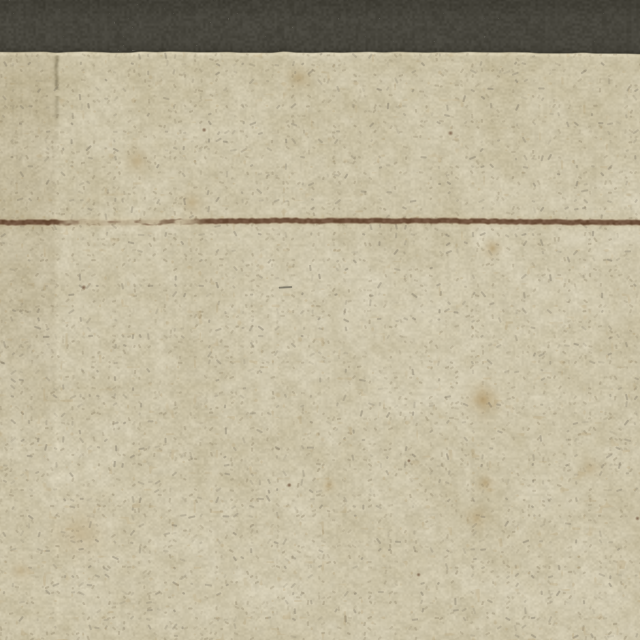
Give the GLSL for this texture, as a Shadertoy shader.

```glsl
// Aged, foxed paper sheet with a worn brown ruled line below a dark backing strip.
#define EDGE_Y 0.9185
#define RULE_Y 0.6525
#define RULE_HALF 0.0037
#define FOLD_X 0.090
#define GRAIN 0.085
#define MOTTLE 0.075
#define PAPER vec3(0.802, 0.768, 0.663)
#define OCHRE vec3(0.660, 0.550, 0.360)
#define INK vec3(0.400, 0.285, 0.205)
#define BACKING vec3(0.282, 0.274, 0.240)

// Foxing: centre, radius, strength
const vec4 STAINS[11] = vec4[11](
    vec4(0.755, 0.375, 0.020, 0.65), vec4(0.769, 0.612, 0.012, 0.50),
    vec4(0.759, 0.245, 0.011, 0.45), vec4(0.745, 0.190, 0.015, 0.35),
    vec4(0.514, 0.242, 0.009, 0.45), vec4(0.467, 0.878, 0.015, 0.40),
    vec4(0.215, 0.748, 0.015, 0.38), vec4(0.300, 0.684, 0.016, 0.35),
    vec4(0.922, 0.268, 0.014, 0.28), vec4(0.125, 0.166, 0.036, 0.27),
    vec4(0.033, 0.108, 0.014, 0.32));

// Small dark specks: centre, radius
const vec3 SPECKS[7] = vec3[7](
    vec3(0.131, 0.551, 0.0032), vec3(0.319, 0.797, 0.0030),
    vec3(0.452, 0.242, 0.0028), vec3(0.654, 0.102, 0.0026),
    vec3(0.996, 0.190, 0.0028), vec3(0.639, 0.280, 0.0022),
    vec3(0.704, 0.792, 0.0035));

float hash(vec2 p) {
    return fract(sin(dot(p, vec2(127.1, 311.7))) * 43758.5453);
}

float noise(vec2 p) {
    vec2 i = floor(p), f = fract(p);
    f = f * f * (3.0 - 2.0 * f);
    return mix(mix(hash(i), hash(i + vec2(1, 0)), f.x),
               mix(hash(i + vec2(0, 1)), hash(i + vec2(1, 1)), f.x), f.y);
}

float fbm(vec2 p) {
    float sum = 0.0, amp = 0.5;
    for (int i = 0; i < 5; i++) {
        sum += amp * noise(p);
        p = mat2(1.6, 1.2, -1.2, 1.6) * p + 7.3;
        amp *= 0.5;
    }
    return sum;
}

float segment(vec2 p, vec2 halfLine) {
    return length(p - halfLine * clamp(dot(p, halfLine) / dot(halfLine, halfLine), -1.0, 1.0));
}

// Sparse, randomly turned fibres, one per occupied cell
float fibres(vec2 uv, float cells, float density, float px) {
    vec2 id = floor(uv * cells);
    float angle = 6.2832 * hash(id + 3.1);
    vec2 centre = 0.35 + 0.3 * vec2(hash(id + 11.0), hash(id + 23.0));
    vec2 halfLine = vec2(cos(angle), sin(angle)) * mix(0.04, 0.3, hash(id + 31.0));
    float d = segment(fract(uv * cells) - centre, halfLine) / cells;
    float cover = 1.0 - smoothstep(0.0004, 0.0012 + px, d);
    return cover * step(1.0 - density, hash(id)) * mix(0.3, 1.0, hash(id + 47.0));
}

vec3 paper(vec2 uv, float px) {
    vec3 col = PAPER + MOTTLE * (fbm(uv * 13.0) - 0.48) * vec3(0.8, 0.9, 1.15);
    col += MOTTLE * (fbm(uv * 48.0 + 20.0) - 0.48) * vec3(0.9, 1.0, 1.3);
    float grain = 0.6 * noise(uv * 300.0) + 0.4 * noise(uv * vec2(130.0, 190.0) + 9.0);
    col += GRAIN * (grain - 0.5);

    // Tone: duller near the top, shaded flap left of the fold
    float wobble = 0.006 * (fbm(vec2(uv.y * 30.0, 4.0)) - 0.5);
    float foldDist = uv.x - FOLD_X - wobble;
    float flap = 1.0 - smoothstep(-0.008, 0.006, foldDist);
    col -= vec3(0.016, 0.018, 0.024) * smoothstep(0.6, 0.9, uv.y);
    col -= vec3(0.032, 0.036, 0.040) * flap * smoothstep(0.20, 0.55, uv.y);
    float crease = exp(-pow(foldDist / 0.0035, 2.0));
    float broken = smoothstep(0.35, 0.7, noise(vec2(uv.x * 90.0, uv.y * 110.0)));
    col += 0.03 * crease * broken * (1.0 - smoothstep(0.65, 0.75, uv.y));
    col -= 0.15 * crease * broken * smoothstep(0.74, 0.91, uv.y);

    // Foxing with ragged halos and a tight core
    for (int i = 0; i < 11; i++) {
        vec2 offset = uv - STAINS[i].xy;
        float d = length(offset) / STAINS[i].z * (0.65 + 0.7 * fbm(uv * 85.0));
        float tint = 0.65 * exp(-d * d) + 0.35 * exp(-6.0 * d * d);
        col = mix(col, OCHRE, STAINS[i].w * tint);
    }
    // Fibres, faint ochre flecks and specks
    col = mix(col, vec3(0.48, 0.45, 0.39), 0.42 * fibres(uv, 75.0, 0.20, px));
    col = mix(col, vec3(0.52, 0.47, 0.37), 0.33 * fibres(uv + 0.37, 125.0, 0.17, px));
    float fleck = smoothstep(0.83, 0.98, noise(uv * 115.0 + 60.0));
    col = mix(col, OCHRE, 0.20 * fleck);
    for (int i = 0; i < 7; i++) {
        float d = length(uv - SPECKS[i].xy);
        col = mix(col, INK, 0.65 * (1.0 - smoothstep(0.0, SPECKS[i].z + px, d)));
    }
    float dash = segment(uv - vec2(0.446, 0.551), vec2(0.009, 0.0005));
    return mix(col, BACKING, 0.55 * (1.0 - smoothstep(0.0003, 0.001 + px, dash)));
}

// Ruled line, rubbed away to a pale scuff beside the fold
vec3 ruledLine(vec3 col, vec2 uv, float px) {
    float y = RULE_Y + 0.0025 * smoothstep(0.2, 0.4, uv.x) - 0.0025 * smoothstep(0.6, 1.0, uv.x);
    float d = abs(uv.y - y + 0.0018 * (noise(vec2(uv.x * 160.0, 2.0)) - 0.5));
    float worn = smoothstep(0.084, 0.102, uv.x) * (1.0 - smoothstep(0.285, 0.330, uv.x));
    float scuff = worn * exp(-pow((uv.y - y) / 0.012, 2.0));
    col += 0.045 * scuff * (noise(uv * 120.0) - 0.2);
    float residue = smoothstep(0.45, 0.85, noise(uv * vec2(75.0, 150.0)));
    float strength = mix(0.92, 0.12 + 0.55 * residue, worn);
    float line = 1.0 - smoothstep(RULE_HALF - 0.0018, RULE_HALF + 0.0008 + px, d);
    vec3 ink = INK + 0.12 * (noise(uv * 220.0) - 0.5);
    col = mix(col, OCHRE, 0.18 * exp(-pow(d / 0.007, 2.0)));
    return mix(col, ink, strength * line);
}

void mainImage(out vec4 fragColor, in vec2 fragCoord) {
    vec2 uv = fragCoord / iResolution.xy;
    float px = 1.0 / iResolution.y;
    vec3 sheet = ruledLine(paper(uv, px), uv, px);

    // Backing strip, contact shadow and bright cut edge
    float edge = EDGE_Y - 0.002 * smoothstep(0.6, 1.0, uv.x) + 0.002 * (noise(vec2(uv.x * 45.0, 8.0)) - 0.5);
    float above = uv.y - edge;
    vec3 backing = BACKING + 0.055 * (noise(uv * 260.0) - 0.5) + 0.03 * (fbm(uv * 60.0) - 0.5);
    backing += 0.10 * smoothstep(0.95, 1.0, noise(uv * 140.0 + 5.0));
    backing -= 0.07 * exp(-max(above, 0.0) / 0.004) + 0.025 * smoothstep(0.965, 1.0, uv.y);
    sheet += 0.05 * exp(-pow((above + 0.003) / 0.0025, 2.0));
    vec3 col = mix(sheet, backing, smoothstep(-px, px, above));
    fragColor = vec4(clamp(col, 0.0, 1.0), 1.0);
}
```
